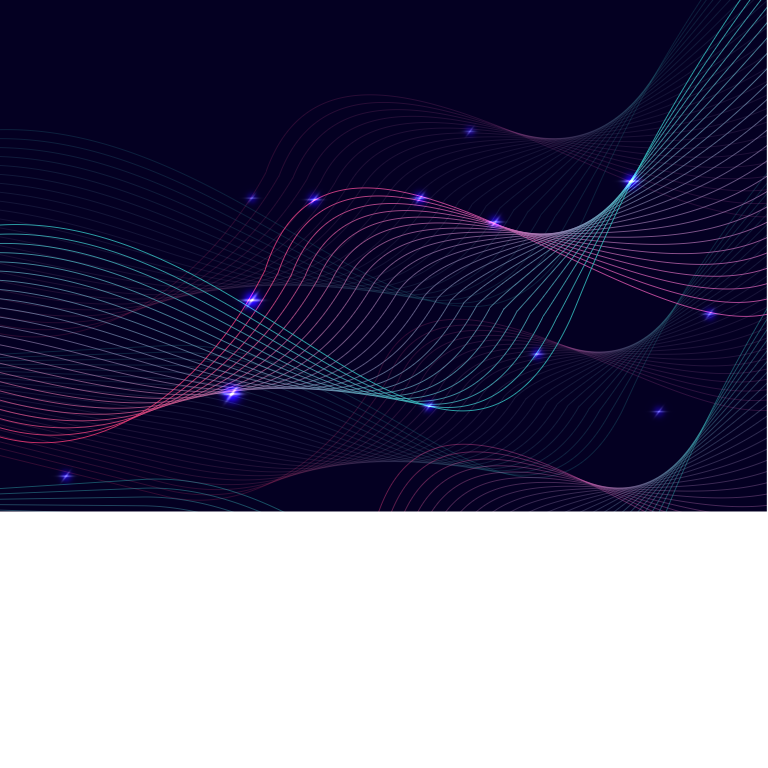
Write a three.js fragment shader that draws this background.

```glsl
// Ribbons of fine neon lines twisting over a midnight panel, with blue glints, above a white field.
varying vec2 vUv;

// Panel and palette
const float PANEL_BOTTOM = 0.3340;
const float PANEL_RIGHT = 0.9985;
const vec3 NIGHT = vec3(0.016, 0.0, 0.135);
const vec3 ROSE = vec3(0.95, 0.22, 0.45);
const vec3 ORCHID = vec3(0.86, 0.33, 0.68);
const vec3 TEAL = vec3(0.20, 0.76, 0.76);
const vec3 LILAC = vec3(0.60, 0.56, 0.74);
const vec3 GLOW_BLUE = vec3(0.16, 0.02, 1.0);
const vec3 SPARK = vec3(0.80, 0.88, 1.0);

// Ribbon settings
const int LINE_COUNT = 24;
const int SOLVER_STEPS = 4;
const float LINE_HALF_WIDTH = 0.0006;
const float GLINT_SIZE = 0.016;

// Placement of each ribbon: scale in xy, offset in zw
const vec4 MAIN_RIBBON = vec4(1.0, 1.0, 0.0, 0.0);
const vec4 UPPER_RIBBON = vec4(1.04, 0.95, -0.013, 0.159);
const vec4 LOWER_RIBBON = vec4(0.80, 0.71, 0.215, 0.048);
const vec4 BOTTOM_RIBBON = vec4(0.88, 0.95, 0.185, -0.296);

// Rose edge: two cubic segments that meet at ROSE_JOINT
const vec2 ROSE_START = vec2(0.0, 0.431);
const vec2 ROSE_L1 = vec2(0.130, 0.395);
const vec2 ROSE_L2 = vec2(0.267, 0.492);
const vec2 ROSE_JOINT = vec2(0.345, 0.648);
const vec2 ROSE_R1 = vec2(0.436, 0.935);
const vec2 ROSE_R2 = vec2(0.814, 0.551);
const vec2 ROSE_END = vec2(1.0, 0.591);

// Teal edge
const vec2 TEAL_START = vec2(0.0, 0.707);
const vec2 TEAL_L1 = vec2(0.339, 0.727);
const vec2 TEAL_L2 = vec2(0.586, 0.251);
const vec2 TEAL_JOINT = vec2(0.742, 0.583);
const vec2 TEAL_R1 = vec2(0.768, 0.642);
const vec2 TEAL_R2 = vec2(0.823, 0.805);
const vec2 TEAL_END = vec2(1.0, 1.052);

// Extra bend of the handles halfway between the edges
const vec2 BEND_L1 = vec2(0.0, -0.033);
const vec2 BEND_L2 = vec2(-0.010, 0.029);
const vec2 BEND_R1 = vec2(0.013, -0.085);

// Glints: position in xy, strength in z
const int GLINT_COUNT = 13;
const vec3 GLINTS[13] = vec3[13](
  vec3(0.328, 0.609, 1.0), vec3(0.302, 0.487, 1.1), vec3(0.409, 0.740, 0.6),
  vec3(0.547, 0.742, 0.6), vec3(0.645, 0.711, 0.6), vec3(0.822, 0.764, 0.8),
  vec3(0.924, 0.591, 0.5), vec3(0.700, 0.539, 0.5), vec3(0.559, 0.471, 0.5),
  vec3(0.858, 0.464, 0.4), vec3(0.086, 0.380, 0.5), vec3(0.328, 0.742, 0.35),
  vec3(0.612, 0.829, 0.35));

vec2 bezier(vec2 a, vec2 b, vec2 c, vec2 d, float u) {
  float v = 1.0 - u;
  return v * v * v * a + 3.0 * v * u * (v * b + u * c) + u * u * u * d;
}

vec2 bezierTangent(vec2 a, vec2 b, vec2 c, vec2 d, float u) {
  float v = 1.0 - u;
  return 3.0 * (v * v * (b - a) + 2.0 * v * u * (c - b) + u * u * (d - c));
}

// Distance to the line that lies the fraction t from the rose to the teal edge
float lineDistance(vec2 p, float t, vec2 scale) {
  float bend = 4.0 * t * (1.0 - t);
  vec2 joint = mix(ROSE_JOINT, TEAL_JOINT, t);
  vec2 a = mix(ROSE_START, TEAL_START, t);
  vec2 b = mix(ROSE_L1, TEAL_L1, t) + bend * BEND_L1;
  vec2 c = mix(ROSE_L2, TEAL_L2, t) + bend * BEND_L2;
  vec2 d = joint;
  if (p.x > joint.x) {
    a = joint;
    b = mix(ROSE_R1, TEAL_R1, t) + bend * BEND_R1;
    c = mix(ROSE_R2, TEAL_R2, t);
    d = mix(ROSE_END, TEAL_END, t);
  }
  // Newton steps find the curve parameter at this x
  float u = clamp((p.x - a.x) / (d.x - a.x), 0.0, 1.0);
  for (int i = 0; i < SOLVER_STEPS; i++) {
    float dx = bezierTangent(a, b, c, d, u).x;
    u = clamp(u - (bezier(a, b, c, d, u).x - p.x) / max(dx, 0.02), 0.0, 1.0);
  }
  vec2 q = bezier(a, b, c, d, u);
  vec2 tangent = bezierTangent(a, b, c, d, u);
  float slope = tangent.y / max(tangent.x, 0.02);
  float gap = abs(p.y - q.y - slope * (p.x - q.x)) * scale.y;
  return gap / length(vec2(1.0, slope * scale.y / scale.x));
}

vec3 addRibbon(vec3 color, vec2 p, vec4 place, float opacity, float pixel) {
  vec2 local = (p - place.zw) / place.xy;
  vec3 edgeColor = mix(ROSE, ORCHID, smoothstep(0.2, 0.7, local.x));
  for (int i = 0; i < LINE_COUNT; i++) {
    float t = float(i) / float(LINE_COUNT - 1);
    float d = lineDistance(local, t, place.xy);
    float cover = clamp((LINE_HALF_WIDTH - d) / pixel + 0.5, 0.0, 1.0);
    vec3 ink = mix(mix(edgeColor, LILAC, min(2.0 * t, 1.0)), TEAL, max(2.0 * t - 1.0, 0.0));
    color = mix(color, ink, cover * opacity * mix(0.72, 1.0, abs(2.0 * t - 1.0)));
  }
  return color;
}

// Soft halo with a flat and a slanted streak
vec3 glint(vec2 p, vec3 g) {
  vec2 q = (p - g.xy) / (GLINT_SIZE * (0.5 + 0.5 * g.z));
  vec2 r = vec2(0.6 * q.x + 0.8 * q.y, 0.6 * q.y - 0.8 * q.x);
  float halo = exp(-2.5 * dot(q, q));
  float flatRay = exp(-1.8 * q.x * q.x - 90.0 * q.y * q.y);
  float slantRay = exp(-2.5 * r.x * r.x - 90.0 * r.y * r.y);
  return g.z * (GLOW_BLUE * halo + SPARK * (0.7 * flatRay + 0.6 * slantRay));
}

void main() {
  float pixel = fwidth(vUv.x);
  vec3 color = NIGHT;
  if (vUv.y > PANEL_BOTTOM - pixel) {
    color = addRibbon(color, vUv, UPPER_RIBBON, 0.17, pixel);
    color = addRibbon(color, vUv, LOWER_RIBBON, 0.20, pixel);
    color = addRibbon(color, vUv, BOTTOM_RIBBON, 0.42, pixel);
    color = addRibbon(color, vUv, MAIN_RIBBON, 0.85, pixel);
    for (int i = 0; i < GLINT_COUNT; i++) color += glint(vUv, GLINTS[i]);
  }
  // White field below and thin margin at the right
  vec2 inside = clamp(vec2(PANEL_RIGHT - vUv.x, vUv.y - PANEL_BOTTOM) / pixel + 0.5, 0.0, 1.0);
  gl_FragColor = vec4(mix(vec3(1.0), min(color, 1.0), inside.x * inside.y), 1.0);
}
```
